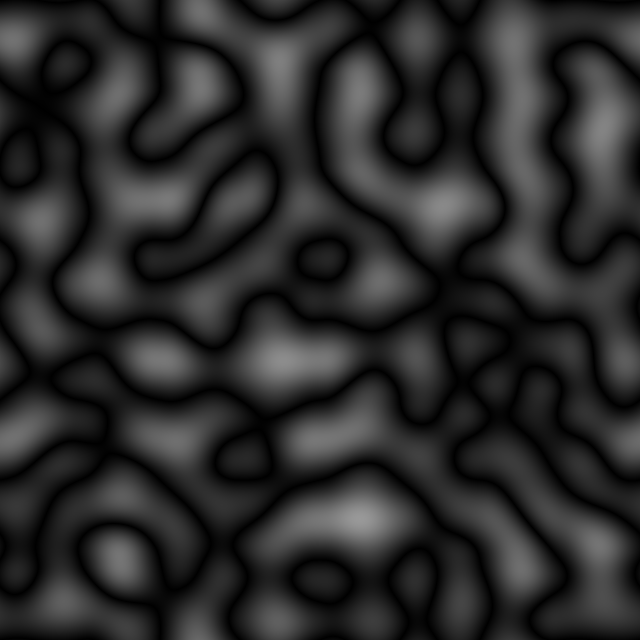
This texture is drawn by a Shadertoy shader. Its source:

```glsl
// Soft grey blobs parted by thin dark creases: the absolute value of a
// single octave of gradient noise. The lattice wraps after a whole number
// of cells, so the tile repeats without a seam.

#define CELLS 8.0     // lattice cells across the tile
#define GAIN  0.95    // brightness of the blobs
#define SEED  17.0    // picks another arrangement
#define TAU   6.2831853

float hash(vec2 p) {
    return fract(sin(dot(p, vec2(127.1, 311.7)) + SEED) * 43758.5453);
}

// Unit gradient at a lattice point, wrapped at the tile edge
vec2 gradient(vec2 point) {
    float angle = TAU * hash(mod(point, CELLS));
    return vec2(cos(angle), sin(angle));
}

// Slope of one lattice corner, seen from a place inside the cell
float cornerRamp(vec2 cell, vec2 local, vec2 corner) {
    return dot(gradient(cell + corner), local - corner);
}

// Gradient noise with quintic blending, about -0.7 to 0.7
float gradientNoise(vec2 p) {
    vec2 cell = floor(p);
    vec2 local = fract(p);
    vec2 blend = local * local * local * (local * (local * 6.0 - 15.0) + 10.0);
    float bottom = mix(cornerRamp(cell, local, vec2(0.0, 0.0)),
                       cornerRamp(cell, local, vec2(1.0, 0.0)), blend.x);
    float top = mix(cornerRamp(cell, local, vec2(0.0, 1.0)),
                    cornerRamp(cell, local, vec2(1.0, 1.0)), blend.x);
    return mix(bottom, top, blend.y);
}

void mainImage(out vec4 fragColor, in vec2 fragCoord) {
    vec2 uv = fragCoord / iResolution.xy;

    // Folding the noise at zero makes the dark creases
    float grey = GAIN * abs(gradientNoise(uv * CELLS));

    fragColor = vec4(vec3(grey), 1.0);
}
```
